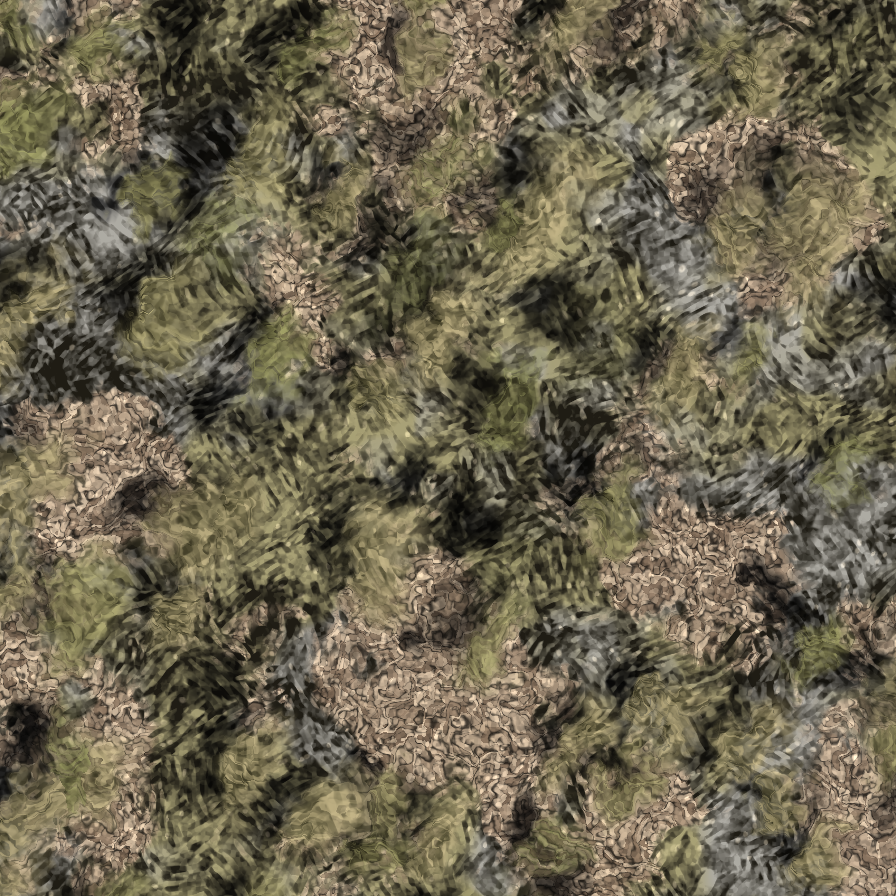
A WebGL 2 fragment shader for this texture:

```glsl
#version 300 es
precision highp float;
// Dry scrubland seen from above: pale tussocks with dark shadows, grey twigs
// and patches of gravel. Tussocks are scattered on a jittered, tilted grid;
// stones, blades and twigs are cellular noise, stretched where they are fibrous.
uniform vec2 u_resolution;
out vec4 fragColor;

vec2 hash2(vec2 c) {
    return fract(sin(vec2(dot(c, vec2(127.1, 311.7)), dot(c, vec2(269.5, 183.3)))) * 43758.5);
}

// x: distance to nearest seed, y: its random value, z: blended random values
vec3 cellNoise(vec2 p) {
    float nearest = 9.0, id = 0.0, sum = 0.0, weights = 0.0;
    for (int j = -1; j <= 1; j++)
    for (int i = -1; i <= 1; i++) {
        vec2 cell = floor(p) + vec2(i, j);
        vec2 seed = hash2(cell);
        float value = hash2(cell + 57.3).x;
        float d = length(cell + 0.1 + 0.8 * seed - p);
        float w = exp(-9.0 * d * d);
        sum += w * value;
        weights += w;
        if (d < nearest) { nearest = d; id = value; }
    }
    return vec3(nearest, id, sum / weights);
}

float soft(vec2 p) { return cellNoise(p).z; }

float layered(vec2 p) {
    return 0.5 * soft(p) + 0.3 * soft(p * 2.1 + 7.0) + 0.2 * soft(p * 4.7 + 3.0);
}

// Fibres running along the given direction
float fibres(vec2 p, vec2 along, vec2 scale) {
    return soft(vec2(dot(p, vec2(-along.y, along.x)), dot(p, along)) * scale);
}

void main() {
    vec2 p = gl_FragCoord.xy / min(u_resolution.x, u_resolution.y);
    vec2 bent = p + 0.009 * vec2(sin(p.y * 31.0 + 2.0 * sin(p.x * 17.0)),
                                 sin(p.x * 27.0 + 2.0 * sin(p.y * 23.0)));
    vec2 ragged = bent + 0.03 * (vec2(soft(p * 32.0), soft(p * 32.0 + 40.0)) - 0.5)
                       + 0.016 * (vec2(soft(p * 95.0), soft(p * 95.0 + 20.0)) - 0.5);

    // Tussocks and the shadows on their upper left
    vec2 q = vec2(dot(ragged, vec2(0.87, -0.5)), dot(ragged, vec2(0.5, 0.87)));
    vec2 pitch = vec2(0.105, 0.135);
    vec2 root = vec2(0.1);
    float grass = 0.0, shade = 0.0, tuftTone = 0.5;
    for (int j = -1; j <= 1; j++)
    for (int i = -1; i <= 1; i++) {
        vec2 cell = floor(q / pitch) + vec2(i, j);
        vec2 h = hash2(cell);
        vec2 kind = hash2(cell + 19.7);
        vec2 d = q - (cell + h) * pitch;
        float size = mix(0.6, 1.2, kind.x);
        float cover = smoothstep(1.1, 0.35, length(d / (size * vec2(0.044, 0.076))));
        cover *= smoothstep(0.1, 0.3, kind.y);
        vec2 behind = d + size * vec2(0.048, -0.006);
        float dark = smoothstep(1.15, 0.4, length(behind / (size * vec2(0.036, 0.055))));
        shade = max(shade, dark * mix(0.55, 1.0, h.x));
        if (cover > grass) {
            grass = cover;
            root = d + size * vec2(0.05, 0.02);
            tuftTone = kind.y;
        }
    }

    // Twigs in two crossing directions over a patchy base
    float twigs = mix(fibres(bent, vec2(0.8, 0.6), vec2(190.0, 75.0)),
                      fibres(bent, vec2(-0.5, 0.87), vec2(180.0, 80.0)),
                      smoothstep(0.35, 0.65, soft(p * 38.0)));
    float grain = soft(p * 210.0);
    float patchy = layered(p * 11.0 + 5.0);
    float twigTone = clamp(0.5 + 0.95 * (twigs - 0.5) + 0.4 * (grain - 0.5)
                           + 1.1 * (patchy - 0.5), 0.0, 1.0);
    float hue = layered(p * 6.0 + 31.0);
    vec3 lightTwig = mix(vec3(0.66, 0.63, 0.46), vec3(0.68, 0.67, 0.64),
                         smoothstep(0.38, 0.62, hue));
    vec3 color = mix(vec3(0.12, 0.11, 0.08), lightTwig, twigTone);

    // Gravel with dark gaps
    vec3 stone = cellNoise(ragged * 115.0);
    float bare = smoothstep(0.5, 0.62, layered(p * 5.5 + 13.0) + 0.12 * (twigs - 0.5));
    vec3 gravel = mix(vec3(0.52, 0.43, 0.35), vec3(0.93, 0.83, 0.71), stone.y)
                * (1.0 - 0.65 * smoothstep(0.35, 0.8, stone.x)) * mix(0.8, 1.1, grain);
    color = mix(color, gravel, bare * 0.92);

    // Blades fanning out from each root, some tufts greener
    float reach = length(root);
    float blades = soft(vec2(atan(root.y, root.x) * 13.0, reach * 75.0) + tuftTone * 90.0);
    float bladeTone = clamp(0.56 + 0.6 * (blades - 0.5) + 0.4 * (twigs - 0.5)
                            + 5.0 * (reach - 0.055), 0.0, 1.0);
    vec3 tip = mix(vec3(0.61, 0.62, 0.38), vec3(0.77, 0.71, 0.53),
                   smoothstep(0.2, 0.6, tuftTone));
    vec3 tuft = mix(vec3(0.23, 0.22, 0.12), tip, bladeTone);
    color = mix(color, tuft, grass * mix(0.65, 1.0, blades));

    // Shadows, broken by stray twigs
    float gloom = shade * (1.0 - 0.8 * grass) * (1.0 - 0.45 * twigs * twigs);
    color *= mix(vec3(1.0), vec3(0.12, 0.125, 0.14), gloom);

    // Scattered bright chips
    vec3 chip = cellNoise(bent * vec2(130.0, 105.0) + 70.0);
    float glint = smoothstep(0.9, 0.98, chip.y) * smoothstep(0.5, 0.2, chip.x);
    color += vec3(0.24, 0.22, 0.19) * glint * (1.0 - 0.7 * grass) * (1.0 - 0.6 * gloom);

    fragColor = vec4(clamp(color, 0.0, 1.0), 1.0);
}
```
